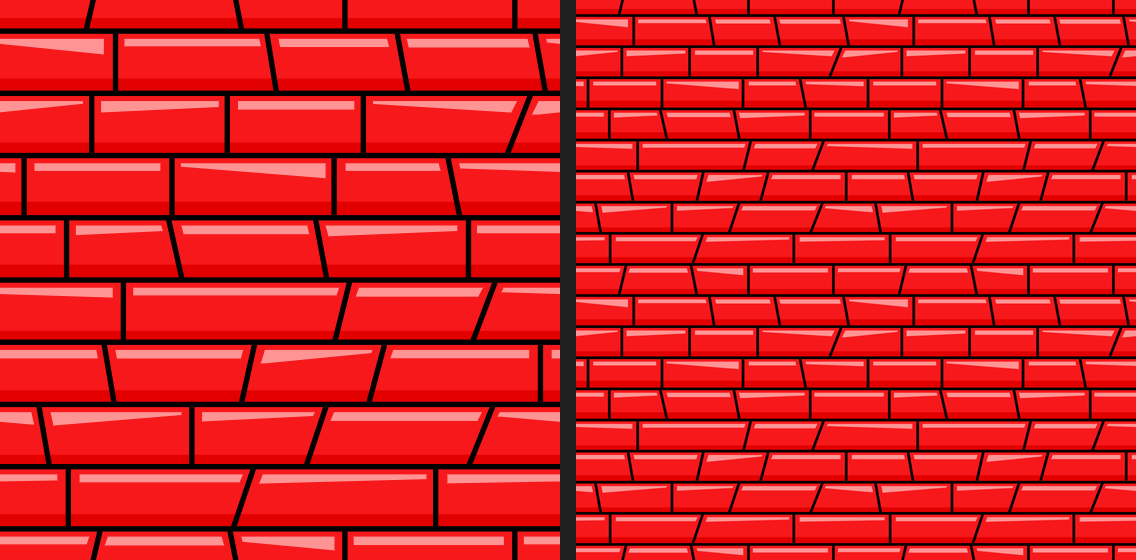
Left: one tile. Right: repeated 2 by 2.
Write a Shadertoy shader that draws this pattern.

```glsl
// Cartoon brick wall: nine courses of glossy red bricks between black joints.
// Each course wraps in x; hashed joints lean at random, and every brick gets
// a dark band at its foot and a straight or wedge-shaped glint near its top.

const float COURSES      = 9.0;
const float BRICKS       = 4.0;     // bricks in a normal course
const float LONG_BRICKS  = 3.0;     // bricks in a course of long ones
const float JOINT_HALF   = 0.0048;  // half the joint width
const float JITTER       = 0.15;    // joint shift, in brick lengths
const float UPRIGHT_PART = 0.48;    // share of joints that stand upright
const float WEDGE_PART   = 0.45;    // share of glints that taper
const float GLINT_INSET  = 0.0138;  // glint below the course line
const vec2  GLINT_GAP    = vec2(0.015, 0.021);
const vec2  GLINT_DEPTH  = vec2(0.013, 0.0165);
const vec2  WEDGE_THIN   = vec2(0.004, 0.011);
const vec2  WEDGE_THICK  = vec2(0.016, 0.028);
const vec2  SHADE_HEIGHT = vec2(0.020, 0.029);

const vec3 FACE  = vec3(0.970, 0.094, 0.108);
const vec3 SHADE = vec3(0.887, 0.000, 0.003);
const vec3 GLINT = vec3(1.000, 0.580, 0.580);
const vec3 JOINT = vec3(0.006, 0.000, 0.004);

float hash(float course, float item, uint salt) {
    uint h = uint(course) * 131u + uint(item) * 17u + salt * 7919u;
    h = h * 747796405u + 2891336453u;
    h = ((h >> ((h >> 28u) + 4u)) ^ h) * 277803737u;
    h = (h >> 22u) ^ h;
    return float(h & 0xffffu) / 65536.0;
}

float pick(vec2 range, float h) { return mix(range.x, range.y, h); }

// Joint i of a course: x = middle position, y = slope dx/dy.
vec2 joint(float course, float i, float count, float phase) {
    float id = mod(i, count);
    float shift = JITTER * (2.0 * hash(course, id, 1u) - 1.0);
    float kind = hash(course, id, 2u);
    float h = hash(course, id, 3u);
    float slope = 0.0;
    if (kind > UPRIGHT_PART) slope = pick(vec2(0.22, 0.42), h);
    if (kind > 0.77) slope = -pick(vec2(0.16, 0.23), h);
    return vec2((i + phase + shift) / count, slope);
}

float jointX(vec2 j, float y) { return j.x + j.y * y; }

float jointDistance(vec2 j, vec2 p) {
    return abs(p.x - jointX(j, p.y)) / sqrt(1.0 + j.y * j.y);
}

// Signed distance to the glint, positive inside.
float glintDistance(vec2 p, vec2 left, vec2 right, float course, float id) {
    float top = 0.5 / COURSES - GLINT_INSET;
    float depth = top - p.y;

    // ends lean at least as much as the joints beside them
    float steep = mix(1.0, 1.5, hash(course, id, 4u));
    float startX = jointX(left, top) + pick(GLINT_GAP, hash(course, id, 5u));
    float endX = jointX(right, top) - pick(GLINT_GAP, hash(course, id, 6u));
    float along = clamp((p.x - startX) / (endX - startX), 0.0, 1.0);
    startX -= left.y * steep * depth;
    endX -= right.y * steep * depth;

    // even strip or wedge
    vec2 thick = vec2(pick(GLINT_DEPTH, hash(course, id, 7u)));
    if (hash(course, id, 8u) < WEDGE_PART) {
        thick = vec2(pick(WEDGE_THIN, hash(course, id, 9u)),
                     pick(WEDGE_THICK, hash(course, id, 10u)));
        if (hash(course, id, 11u) < 0.5) thick = thick.yx;
    }
    float across = min(depth, mix(thick.x, thick.y, along) - depth);
    return min(across, min(p.x - startX, endX - p.x));
}

void mainImage(out vec4 fragColor, in vec2 fragCoord) {
    vec2 uv = fragCoord / iResolution.xy;
    float pixel = 1.0 / min(iResolution.x, iResolution.y);

    // course, numbered downwards, with p.y measured from its middle
    float level = uv.y * COURSES + 0.5;
    float course = mod(COURSES - floor(level), COURSES);
    vec2 p = vec2(uv.x, (fract(level) - 0.5) / COURSES);
    bool isLong = course > 4.0 && mod(course, 3.0) == 2.0;
    float count = isLong ? LONG_BRICKS : BRICKS;
    float phase = 0.53 + 0.27 * cos(6.283185 * 2.0 * (course - 1.0) / COURSES);

    // brick between the two nearest joints
    float i = floor(p.x * count - phase);
    if (p.x < jointX(joint(course, i, count, phase), p.y)) i -= 1.0;
    else if (p.x > jointX(joint(course, i + 1.0, count, phase), p.y)) i += 1.0;
    vec2 left = joint(course, i, count, phase);
    vec2 right = joint(course, i + 1.0, count, phase);

    // distances
    float shadeTop = pick(SHADE_HEIGHT, hash(course, 0.0, 12u)) - 0.5 / COURSES;
    float glint = glintDistance(p, left, right, course, mod(i, count));
    float gap = min(jointDistance(left, p), jointDistance(right, p));
    gap = min(gap, 0.5 / COURSES - abs(p.y)) - JOINT_HALF;

    // layers
    vec3 color = mix(FACE, SHADE, clamp(0.5 + (shadeTop - p.y) / pixel, 0.0, 1.0));
    color = mix(color, GLINT, clamp(0.5 + glint / pixel, 0.0, 1.0));
    color = mix(color, JOINT, clamp(0.5 - gap / pixel, 0.0, 1.0));
    fragColor = vec4(color, 1.0);
}
```
